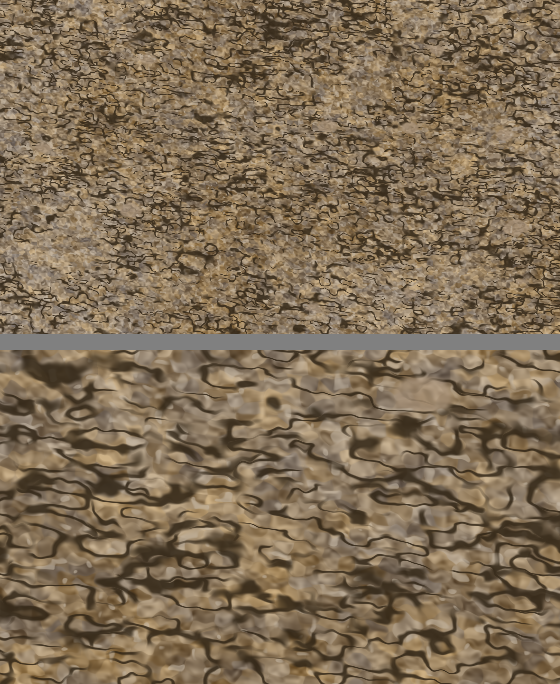
Top: the whole. Bottom: its middle third, enlarged.
A Shadertoy shader for this texture:

```glsl
// Polished golden granite: fine tan and grey grains with dark, nearly level mica streaks.

const vec3 BROWN = vec3(0.39, 0.31, 0.215);
const vec3 CREAM = vec3(0.70, 0.62, 0.51);
const vec3 MICA = vec3(0.19, 0.145, 0.085);
const vec3 QUARTZ = vec3(0.66, 0.575, 0.48);
const vec3 GLINT = vec3(0.78, 0.73, 0.66);
const vec3 GOLD_SHIFT = vec3(0.05, 0.0, -0.09);

float hash(vec2 p, float seed) {
    vec3 h = fract(vec3(p.xyx + seed * 17.3) * vec3(0.1031, 0.1030, 0.0973));
    h += dot(h, h.yzx + 33.33);
    return fract((h.x + h.y) * h.z);
}

float noise(vec2 p, float seed) {
    vec2 cell = floor(p);
    vec2 f = fract(p);
    f = f * f * (3.0 - 2.0 * f);
    float low = mix(hash(cell, seed), hash(cell + vec2(1, 0), seed), f.x);
    float high = mix(hash(cell + vec2(0, 1), seed), hash(cell + vec2(1, 1), seed), f.x);
    return mix(low, high, f.y);
}

// Softly bounded crystals: x is brightness, y is warmth.
vec2 crystals(vec2 p, float seed) {
    vec2 cell = floor(p);
    vec3 sum = vec3(0.0);
    for (int j = -1; j <= 1; j++) {
        for (int i = -1; i <= 1; i++) {
            vec2 id = cell + vec2(i, j);
            vec2 centre = id + vec2(hash(id, seed), hash(id, seed + 1.0));
            vec2 d = p - centre;
            float weight = exp(-22.0 * dot(d, d)) + 1e-6;
            sum += weight * vec3(hash(id, seed + 2.0), hash(id, seed + 3.0), 1.0);
        }
    }
    return sum.xy / sum.z;
}

// Broken thin streaks along the contour of stretched noise.
float streaks(vec2 p, vec2 scale, float seed) {
    float ridge = abs(noise(p * scale, seed) - 0.5);
    float patches = 0.55 * noise(p * vec2(8.0, 15.0), seed + 1.0)
                  + 0.45 * noise(p * vec2(38.0, 62.0), seed + 2.0);
    return smoothstep(0.12, 0.025, ridge) * smoothstep(0.42, 0.58, patches);
}

// Rare pale oval inclusions with ragged rims.
float inclusions(vec2 p, float seed) {
    vec2 grid = p * vec2(3.6, 4.2);
    vec2 id = floor(grid);
    vec2 centre = 0.3 + 0.4 * vec2(hash(id, seed), hash(id, seed + 1.0));
    float radius = mix(0.05, 0.13, hash(id, seed + 2.0));
    float rim = 0.05 * (noise(p * 60.0, seed + 3.0) - 0.5);
    float d = length((fract(grid) - centre) * vec2(0.9, 1.25)) + rim;
    return smoothstep(radius + 0.02, radius - 0.02, d) * step(0.58, hash(id, seed + 4.0));
}

// Bends the layers and tilts them slightly down to the right.
vec2 foliation(vec2 p) {
    float bend = 0.03 * noise(p * vec2(2.5, 3.0), 1.0);
    float ripple = 0.008 * noise(p * vec2(18.0, 22.0), 2.0);
    vec2 ragged = vec2(noise(p * 110.0, 3.0), noise(p * 110.0, 4.0)) - 0.5;
    return p + vec2(0.0, 0.09 * p.x + bend + ripple) + 0.005 * ragged;
}

vec3 granite(vec2 p) {
    vec2 q = foliation(p);
    vec2 grain = crystals(q * vec2(58.0, 84.0), 5.0);
    float fine = noise(q * vec2(150.0, 205.0), 10.0);
    float medium = noise(q * vec2(24.0, 42.0), 11.0);
    float broad = noise(q * vec2(3.0, 4.5), 12.0);
    float pale = inclusions(p, 40.0);

    // Feldspar ground, ranging from brown to cream and from grey to gold
    float tone = 0.62 + 0.62 * (grain.x - 0.5) + 0.72 * (fine - 0.5)
               + 0.36 * (medium - 0.5) + 0.22 * (broad - 0.5);
    float warmth = 0.75 * (grain.y - 0.5) + 0.7 * (medium - 0.5) + 0.4 * (0.5 - broad);
    vec3 color = mix(BROWN, CREAM, clamp(tone, -0.3, 1.25)) + GOLD_SHIFT * warmth;

    // Pale inclusions and small bright quartz chips
    color = mix(color, QUARTZ + 0.07 * (fine - 0.5), 0.75 * pale);
    float chip = smoothstep(0.79, 0.92, noise(q * vec2(85.0, 115.0), 13.0));
    color = mix(color, GLINT, 0.55 * chip);

    // Mica streaks
    float mica = max(streaks(q, vec2(27.0, 76.0), 20.0), streaks(q, vec2(36.0, 95.0), 30.0));
    return mix(color, MICA, 0.85 * mica * (1.0 - 0.85 * pale));
}

void mainImage(out vec4 fragColor, in vec2 fragCoord) {
    vec2 p = fragCoord / iResolution.y;
    fragColor = vec4(clamp(granite(p), 0.0, 1.0), 1.0);
}
```
